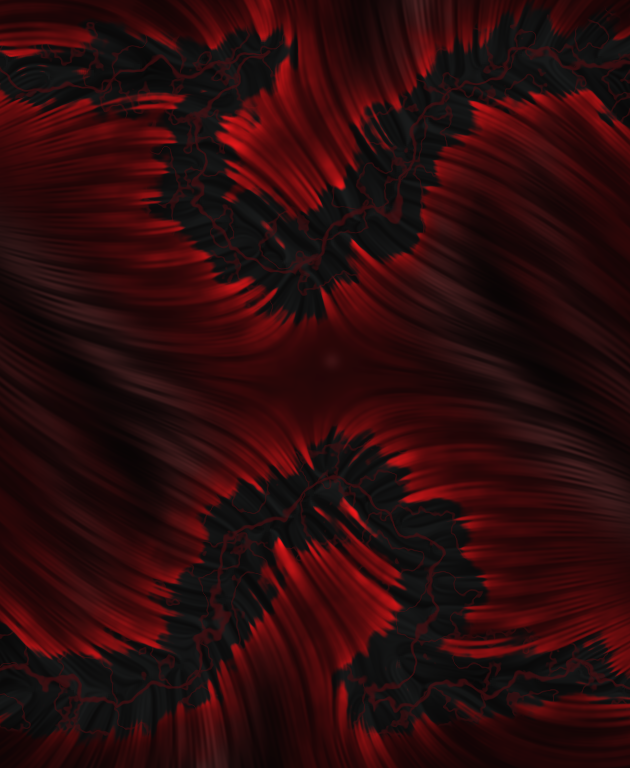
A WebGL 2 fragment shader for this background:

```glsl
#version 300 es
precision highp float;
uniform vec2 u_resolution;
out vec4 fragColor;

const int COUNT = 15;
const float TAU = 6.2831853;
const vec3 SOOT = vec3(0.035, 0.026, 0.028);
const vec3 DEEP_RED = vec3(0.37, 0.026, 0.036);
const vec3 EMBER = vec3(0.8, 0.075, 0.07);
const vec3 ASH = vec3(0.36, 0.19, 0.19);
const vec3 SLATE = vec3(0.085, 0.095, 0.095);
const vec2 SOURCE = vec2(0.56, -0.23);
const float SOURCE_WEIGHT = 30.0;

// Spine of the upper lace; the lower one is its half turn
const vec2 SPINE[COUNT] = vec2[COUNT](
  vec2(-0.46, 0.43), vec2(-0.35, 0.385), vec2(-0.23, 0.4),
  vec2(-0.07, 0.425), vec2(-0.155, 0.315), vec2(-0.155, 0.225),
  vec2(-0.075, 0.165), vec2(-0.015, 0.125), vec2(0.025, 0.185),
  vec2(0.1, 0.215), vec2(0.12, 0.295), vec2(0.175, 0.38),
  vec2(0.265, 0.42), vec2(0.37, 0.41), vec2(0.47, 0.365));

float hash(vec2 p) {
  vec3 q = fract(p.xyx * vec3(0.1031, 0.103, 0.0973));
  q += dot(q, q.yzx + 33.33);
  return fract((q.x + q.y) * q.z);
}

// Value noise that wraps in x after the given period
float noise(vec2 p, float period) {
  vec2 i = floor(p), f = fract(p);
  f = f * f * (3.0 - 2.0 * f);
  float x0 = mod(i.x, period), x1 = mod(i.x + 1.0, period);
  return mix(mix(hash(vec2(x0, i.y)), hash(vec2(x1, i.y)), f.x),
             mix(hash(vec2(x0, i.y + 1.0)), hash(vec2(x1, i.y + 1.0)), f.x), f.y);
}

float fbm(vec2 p) {
  float sum = 0.0, amp = 0.5;
  for (int i = 0; i < 4; i++) {
    sum += amp * noise(p, 512.0);
    p = mat2(1.6, 1.2, -1.2, 1.6) * p + 7.3;
    amp *= 0.5;
  }
  return sum;
}

float segment(vec2 p, vec2 a, vec2 b) {
  vec2 ab = b - a, ap = p - a;
  return length(ap - ab * clamp(dot(ap, ab) / dot(ab, ab), 0.0, 1.0));
}

float spineDistance(vec2 p) {
  float d = 9.0;
  for (int i = 0; i < COUNT - 1; i++) {
    d = min(d, segment(p, SPINE[i], SPINE[i + 1]));
    d = min(d, segment(-p, SPINE[i], SPINE[i + 1]));
  }
  return d;
}

vec2 cmul(vec2 a, vec2 b) {
  return vec2(a.x * b.x - a.y * b.y, a.x * b.y + a.y * b.x);
}

// Rays from two outer sources to the spine: x = angle (0..1), y = potential
vec2 rayField(vec2 p) {
  vec2 square = cmul(p, p), origin = square - cmul(SOURCE, SOURCE);
  float angle = -SOURCE_WEIGHT * atan(origin.y, origin.x);
  float potential = -SOURCE_WEIGHT * log(length(origin));
  for (int i = 0; i < 2 * COUNT - 1; i++) {
    vec2 charge = 0.5 * (SPINE[i / 2] + SPINE[(i + 1) / 2]);
    vec2 offset = square - cmul(charge, charge);
    potential += log(max(length(offset), 0.00001));
    angle += atan(offset.y, offset.x);
  }
  return vec2(fract(angle / TAU), potential);
}

// Strands along the rays, fading to grey where they get too thin
float strands(vec2 ray, float count, float stretch, float density) {
  float n = noise(vec2(ray.x * count, ray.y * stretch + count), count);
  return mix(n, 0.5, smoothstep(0.22, 0.7, density * count));
}

float bell(float x, float width) {
  return exp(-x * x / (width * width));
}

void main() {
  vec2 p = (gl_FragCoord.xy - 0.5 * u_resolution) / u_resolution.y;
  p.y -= 0.012;
  float radius = length(p);

  // Hair
  vec2 ray = rayField(p);
  float density = length(vec2(dFdx(ray.y), dFdy(ray.y))) / TAU;
  float hair = 0.42 * strands(ray, 10.0, 0.1, density)
             + 0.36 * strands(ray, 27.0, 0.25, density)
             + 0.22 * strands(ray, 70.0, 0.6, density);
  hair = smoothstep(0.12, 0.9, hair);

  // Ragged lace outline
  vec2 warp = vec2(fbm(p * 18.0 + 30.0), fbm(p * 18.0 + 80.0)) - 0.47;
  float spine = spineDistance(p + 0.09 * warp);
  float narrow = smoothstep(0.3, 0.5, radius) * smoothstep(0.05, -0.05, p.x * p.y);
  float d = spine - 0.054 + 0.018 * narrow + 0.034 * (hair - 0.4);
  float outside = max(d, 0.0);

  // Red plumes, brightest at the lace and dim in the corners
  float calm = smoothstep(0.02, 0.13, radius);
  float corner = smoothstep(0.4, 0.47, abs(p.y)) * smoothstep(0.08, 0.2, abs(p.x));
  float fringe = exp(-outside / 0.032) * calm;
  float tone = mix(0.5, 0.28 + 0.75 * hair, calm);
  vec3 plume = DEEP_RED * tone * (0.28 + 0.85 * exp(-outside / 0.12));
  plume += EMBER * fringe * hair * hair * 0.8;
  plume *= 1.0 - 0.5 * corner;

  // Ashen sweep and black valley across each lobe
  vec2 lobe = p.x < 0.0 ? -p : p;
  float drop = max(0.28 - lobe.y, 0.0);
  float across = lobe.x - 0.2 - 1.35 * drop * drop;
  float away = smoothstep(0.0, 0.08, outside);
  float ash = bell(across + 0.065, 0.065) + 0.4 * bell(across - 0.09, 0.04);
  plume = mix(plume, ASH * hair, 0.65 * ash * away);
  float valley = bell(across, 0.04) * smoothstep(0.0, 0.07, outside);
  valley *= smoothstep(0.32, 0.16, lobe.y);
  plume *= 1.0 - 0.78 * valley * (1.0 - 0.3 * hair);
  vec2 basin = p.y < 0.0 ? -p : p;
  plume *= 1.0 - 0.65 * bell(basin.x - 0.055, 0.06) * smoothstep(0.32, 0.46, basin.y);
  plume *= 0.7 + 0.6 * fbm(p * 6.0 + 11.0);
  plume += ASH * 0.22 * bell(length(p - vec2(0.022, 0.018)), 0.01);

  // Slate lace with winding red threads
  float thread = smoothstep(0.005, 0.001, spine);
  float vein = abs(fbm(p * 25.0 + 5.0) - 0.47);
  thread = max(thread, 0.8 * smoothstep(0.035, 0.004, vein));
  vec3 lace = SLATE * (0.12 + 0.9 * hair);
  lace = mix(lace, vec3(0.3, 0.035, 0.05), 0.6 * thread);

  vec3 color = mix(lace, plume, smoothstep(-0.008, 0.008, d));
  fragColor = vec4(color + 0.5 * SOOT, 1.0);
}
```
